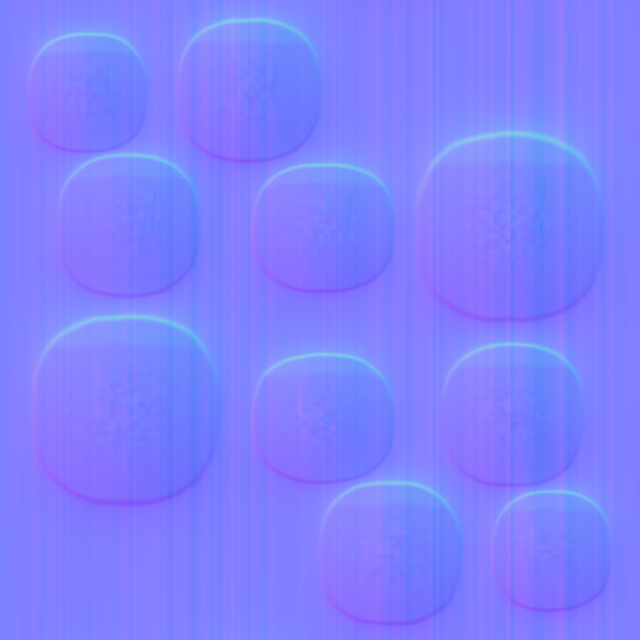
This texture map is drawn by a WebGL 1 fragment shader. Its source:

```glsl
precision highp float;
uniform vec2 u_resolution;

float hash(vec2 p) {
  return fract(sin(dot(p, vec2(12.9898, 78.233))) * 43758.5453);
}

// Value noise that wraps after a whole number of cells
float noise(vec2 uv, vec2 cells) {
  vec2 p = uv * cells;
  vec2 i = floor(p);
  vec2 f = fract(p);
  f = f * f * (3.0 - 2.0 * f);
  vec2 a = mod(i, cells);
  vec2 b = mod(i + 1.0, cells);
  return mix(mix(hash(a), hash(vec2(b.x, a.y)), f.x),
             mix(hash(vec2(a.x, b.y)), hash(b), f.x), f.y);
}

// Sideways tilt of the fine vertical grooves
float grooves(float x) {
  vec2 row = vec2(x, 0.0);
  float fine = noise(row, vec2(190.0, 1.0)) - 0.5;
  float medium = noise(row + 0.31, vec2(83.0, 1.0)) - 0.5;
  float broad = noise(row, vec2(13.0, 1.0));
  return (0.09 * fine + 0.5 * fine * fine * fine + 0.07 * medium) * (0.5 + broad);
}

// Tilt of one dome; p is measured in radii, side is the half it lies in
vec2 domeTilt(vec2 p, vec2 uv, float side) {
  float wobble = noise(uv, vec2(34.0)) - 0.5;
  vec2 a = abs(p);
  float d = pow(pow(a.x, 2.5) + pow(a.y, 2.5) + 1e-5, 0.4) + 0.025 * wobble;
  vec2 dir = p * sqrt(a) / pow(d, 1.5);
  float inside = 1.0 - smoothstep(0.96, 1.03, d);
  float up = smoothstep(-0.3, 0.3, p.y);

  // Soft skirt outside and sharp rim, strongest at the top
  float halo = exp(-4.5 * max(d - 1.0, 0.0)) * (1.0 - inside);
  float rim = exp(-pow((d - 1.0) / 0.032, 2.0));
  vec2 tilt = dir * halo * vec2(-0.09, mix(0.16, 0.27, up));
  tilt += dir * rim * vec2(-0.07, mix(0.16, 0.32, up));

  // Gently rounded body with a central crease and a flatter cap
  float cap = smoothstep(0.66, 0.76, p.y + 0.05 * wobble + 0.08 * p.x * p.x);
  vec2 body = vec2(0.08 - 0.22 * smoothstep(-0.55, 0.6, p.x),
                   0.13 * p.y - 0.02 + 0.09 * cap);
  body.x -= 0.04 * smoothstep(-0.04, 0.04, p.x) * exp(-3.0 * dot(p, p));

  // Rough patch in the middle
  vec2 grain = vec2(noise(uv, vec2(150.0, 90.0)), noise(uv + 0.37, vec2(110.0, 130.0))) - 0.5;
  body += 0.13 * grain * exp(-3.5 * dot(p, p));

  // Broken upright crack
  float crackX = p.x - 0.34 * side - 0.07 * wobble - 0.04 * p.y;
  float crack = exp(-1500.0 * crackX * crackX)
              * smoothstep(-0.35, 0.1, p.y) * (1.0 - smoothstep(0.45, 0.65, p.y));
  body.x -= side * 0.2 * crack * noise(uv, vec2(20.0, 70.0));

  return tilt + body * inside;
}

void main() {
  vec2 uv = gl_FragCoord.xy / u_resolution;
  vec2 tilt = vec2(0.02 + grooves(uv.x), 0.0);

  // Two halves, each the other turned by half a turn, of an inner and outer row
  for (int h = 0; h < 2; h++) {
    float side = 1.0 - 2.0 * float(h);
    for (int r = 0; r < 2; r++) {
      float outer = float(r);
      for (int c = 0; c < 3; c++) {
        float k = float(c) - 1.0;
        if (outer * k > 0.5) continue;
        vec2 offset = vec2(k * mix(0.3, 0.254, outer) - 0.11 * outer,
                           mix(0.148, 0.359, outer));
        vec2 seed = vec2(k + 3.0 * side, outer + 5.0);
        vec2 jitter = vec2(hash(seed), hash(seed + 7.0)) - 0.5;
        vec2 center = 0.5 + side * offset + 0.016 * jitter;
        float radius = 0.11 + 0.035 * max(k, 0.0) + 0.018 * outer * min(k, 0.0);
        float height = 1.0 - 0.1 * (1.0 - abs(k)) * (1.0 - outer);
        vec2 p = (fract(uv - center + 0.5) - 0.5) / (radius * vec2(1.0, height));
        tilt += domeTilt(p, uv, side);
      }
    }
  }

  // Pack the unit normal into colour
  vec3 normal = vec3(tilt, sqrt(max(1.0 - dot(tilt, tilt), 0.0)));
  gl_FragColor = vec4(0.5 + 0.5 * normal, 1.0);
}
```
